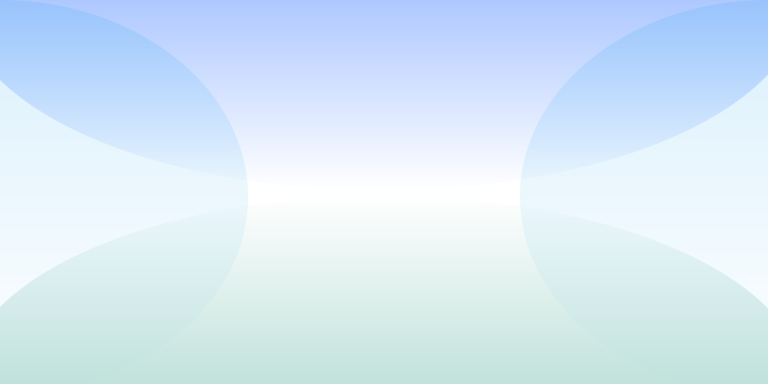
A Shadertoy shader for this background:

```glsl
// Soft pastel backdrop: a blue dome hangs from the top, a mint dome rises below,
// and two pale cyan ellipses overlap them from the sides. Every shape is one
// antialiased ellipse filled with a vertical gradient over white.

const vec3 WHITE = vec3(1.0);
const vec3 SKY_BLUE = vec3(0.682, 0.784, 1.0);
const vec3 MINT = vec3(0.757, 0.886, 0.859);
const vec3 CYAN = vec3(0.255, 0.698, 0.941);
const float CYAN_OPACITY = 0.2;

// Approximate signed distance to an axis-aligned ellipse, negative inside.
float ellipseDistance(vec2 p, vec2 center, vec2 radii) {
    vec2 q = (p - center) / radii;
    float k = length(q);
    return k * (k - 1.0) / max(length(q / radii), 1e-4);
}

// Coverage of an ellipse with an edge about one pixel wide.
float ellipseMask(vec2 p, vec2 center, vec2 radii, float pixel) {
    float d = ellipseDistance(p, center, radii);
    return 1.0 - smoothstep(-0.75 * pixel, 0.75 * pixel, d);
}

// Linear ramp from 0 at height a to 1 at height b.
float ramp(float a, float b, float y) {
    return clamp((y - a) / (b - a), 0.0, 1.0);
}

void mainImage(out vec4 fragColor, in vec2 fragCoord) {
    // Canvas space: x spans 0..2, y spans 0..1.
    vec2 p = fragCoord / iResolution.xy * vec2(2.0, 1.0);
    float pixel = 1.0 / iResolution.y;
    vec3 color = WHITE;

    // Upper and lower domes, fading to white at the middle.
    float skyMask = ellipseMask(p, vec2(0.993, 1.0), vec2(1.094, 0.496), pixel);
    float mintMask = ellipseMask(p, vec2(0.998, 0.0), vec2(1.094, 0.490), pixel);
    color = mix(color, SKY_BLUE, skyMask * ramp(0.504, 1.0, p.y));
    color = mix(color, MINT, mintMask * ramp(0.490, 0.0, p.y));

    // Side ellipses, clearing towards their lower ends.
    float cyanFade = CYAN_OPACITY * ramp(-0.026, 1.0, p.y);
    for (int side = 0; side < 2; side++) {
        vec2 center = vec2(2.0 * float(side), 0.487);
        float mask = ellipseMask(p, center, vec2(0.646, 0.513), pixel);
        color = mix(color, CYAN, mask * cyanFade);
    }

    fragColor = vec4(color, 1.0);
}
```
